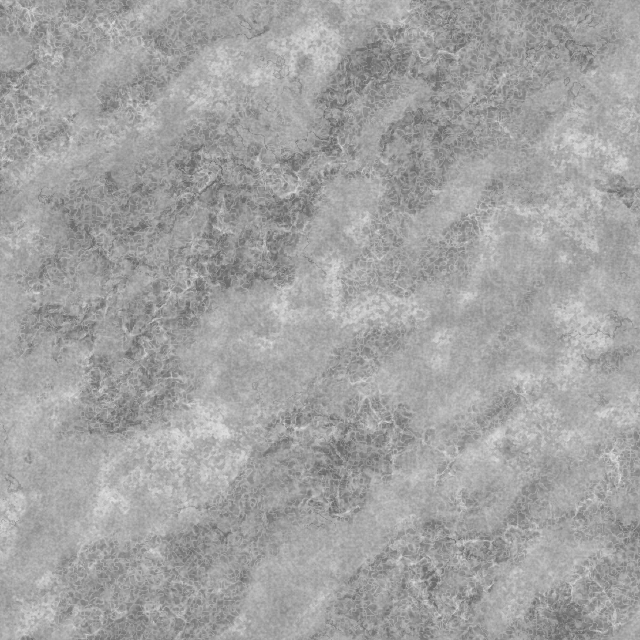
Give the GLSL for this texture, as a Shadertoy shader.

```glsl
float hash(vec2 p) {
    return fract(sin(dot(p, vec2(127.1, 311.7))) * 43758.5453);
}

float noise(vec2 p) {
    vec2 i = floor(p), f = fract(p);
    f = f * f * (3.0 - 2.0 * f);
    return mix(mix(hash(i), hash(i + vec2(1, 0)), f.x),
               mix(hash(i + vec2(0, 1)), hash(i + vec2(1, 1)), f.x), f.y);
}

float fbm(vec2 p) {
    float sum = 0.0, amp = 0.52;
    for (int i = 0; i < 5; i++) {
        sum += amp * noise(p);
        p = mat2(1.6, 1.2, -1.2, 1.6) * p + 17.3;
        amp *= 0.5;
    }
    return sum;
}

// Thin winding lines along the middle level of the noise
float ridge(vec2 p) {
    return 1.0 - abs(2.0 * noise(p) - 1.0);
}

// Gap between the two nearest cell points: zero on the cracks
float cellGap(vec2 p) {
    vec2 cell = floor(p), f = fract(p);
    float first = 8.0, second = 8.0;
    for (int y = -1; y <= 1; y++)
    for (int x = -1; x <= 1; x++) {
        vec2 o = vec2(x, y);
        vec2 seed = vec2(hash(cell + o), hash(cell + o + 53.7));
        float d = length(o + seed - f);
        second = min(second, max(first, d));
        first = min(first, d);
    }
    return second - first;
}

void mainImage(out vec4 fragColor, in vec2 fragCoord) {
    vec2 uv = fragCoord / min(iResolution.x, iResolution.y);

    // Warped coordinates, turned along the rising diagonal
    mat2 turn = mat2(0.77, -0.64, 0.64, 0.77);
    vec2 swirl = vec2(fbm(uv * 9.0), fbm(uv * 9.0 + 31.0)) - 0.5;
    vec2 jitter = vec2(fbm(uv * 45.0 + 5.0), fbm(uv * 45.0 + 71.0)) - 0.5;
    vec2 p = uv + 0.1 * swirl;
    vec2 diagonal = turn * p;
    vec2 turned = turn * uv;

    // Dark hollows with partly soft, partly ragged borders
    float ragged = smoothstep(0.4, 0.58, fbm(uv * 6.0 + 90.0));
    float detail = fbm(turned * 36.0 + 12.0) - 0.5;
    float relief = fbm(diagonal * vec2(5.0, 13.0) + 3.0);
    float hollow = smoothstep(0.43, 0.6, relief + mix(0.1, 0.5, ragged) * detail);

    float tone = 0.668 - 0.085 * hollow;
    tone += 0.10 * (fbm(diagonal * vec2(9.0, 15.0) + 44.0) - 0.5);
    tone += 0.15 * detail;

    // Short dark flecks with crisp borders
    float fleck = fbm(diagonal * vec2(40.0, 75.0) + 3.0 * jitter);
    tone -= 0.09 * smoothstep(0.53, 0.61, fleck) * ragged * (0.25 + 0.75 * hollow);

    // Fine pale net inside the hollows
    float net = max(ridge(turned * 125.0 + 3.0 * jitter), ridge(uv * 170.0 + 20.0));
    tone += 0.11 * (smoothstep(0.6, 1.0, net) - 0.5) * (0.2 + 0.8 * hollow);

    // Branching pale cracks, wide and narrow
    vec2 bent = uv + 0.022 * jitter;
    float wide = 1.0 - smoothstep(0.03, 0.15, cellGap(bent * 24.0));
    float narrow = 1.0 - smoothstep(0.05, 0.25, cellGap(bent * 52.0 + 9.0));
    float cracked = smoothstep(0.42, 0.56, fbm(uv * 6.0 + 60.0));
    float broken = smoothstep(0.38, 0.58, fbm(uv * 24.0 + 25.0));
    tone += (0.10 * wide + 0.06 * narrow) * cracked * broken * (0.25 + 0.75 * hollow);

    // A few dark curved fissures
    float fissure = smoothstep(0.88, 0.97, ridge(diagonal * vec2(18.0, 30.0) + 2.0 * jitter));
    tone -= 0.10 * fissure * smoothstep(0.58, 0.66, fbm(uv * 10.0 + 130.0));

    // Pale crusts broken into speckles
    float crust = smoothstep(0.5, 0.66, fbm(diagonal * vec2(9.0, 14.0) + 150.0) + 0.3 * detail);
    float speckle = smoothstep(0.35, 0.65, noise(turned * 260.0) + 0.8 * detail);
    tone += 0.085 * crust * speckle * (1.0 - 0.7 * hollow);

    // Overall grain
    tone += 0.085 * (noise(turned * 290.0 + 7.0) - 0.5);
    tone += 0.065 * (noise(uv * 450.0 + 3.0) - 0.5);

    fragColor = vec4(vec3(clamp(tone, 0.42, 0.86)), 1.0);
}
```
